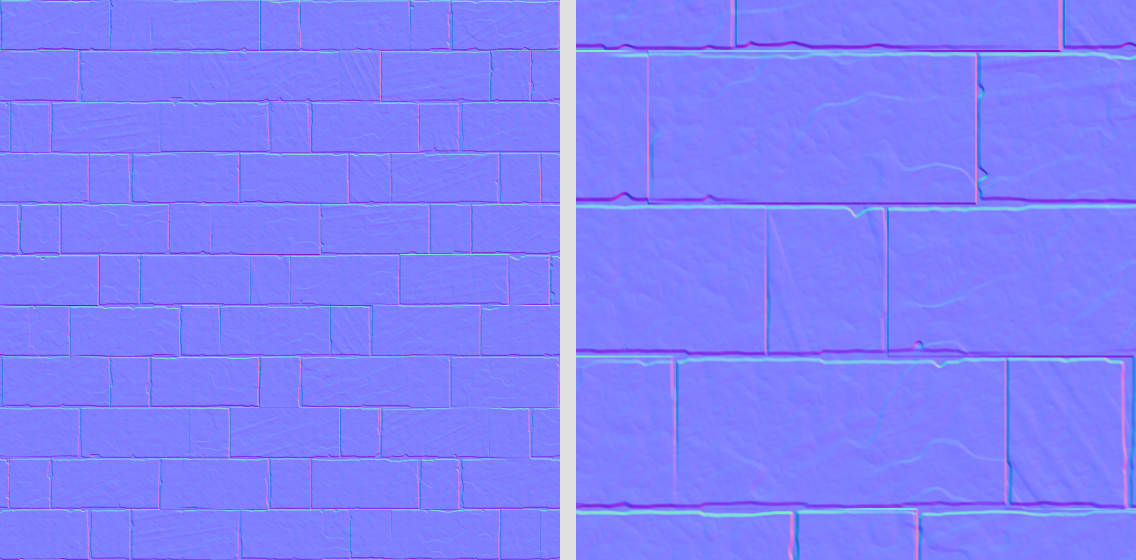
Left, the full canvas; right, a detail of the centre.
Reproduce this texture map procedurally as a Shadertoy shader.

```glsl
const float ROWS = 11.0;
const float LONG_WIDTH = 25.0 / 128.0;
const float SHORT_WIDTH = 7.0 / 96.0;
const float ROW_SHIFT = 1.0 / 7.0;     // sideways step from row to row
const float BEVEL = 0.0019;
const float MAX_INSET = 0.0012;
const float JOG_DEPTH = 0.0015;
const float RAGGED_DEPTH = 0.0008;
const float CHIP_DEPTH = 0.007;
const float BRICK_HEIGHT = 0.0022;
const float GRAIN_HEIGHT = 0.0003;
const float GRAIN_SCALE = 60.0;
const float LEDGE_HEIGHT = 0.00042;
const float LEDGE_SCALE = 20.0;
const vec2 LEDGE_FACING = vec2(-0.45, 0.89);
const float STREAK_HEIGHT = 0.0004;
const float SLOPE_STEP = 0.0006;
const int SAMPLES = 2;                 // per axis

struct Brick {
    vec2 id;
    vec2 pos;    // measured from the lower left corner
    vec2 size;
    bool isShort;
};

float hash(vec2 p) {
    return fract(sin(dot(p, vec2(12.9898, 78.233))) * 43758.5453);
}

vec4 hash4(vec2 p) {
    return vec4(hash(p), hash(p + 17.3), hash(p + 31.7), hash(p + 53.1));
}

float noise(vec2 p) {
    vec2 cell = floor(p);
    vec2 f = fract(p);
    f = f * f * (3.0 - 2.0 * f);
    float low = mix(hash(cell), hash(cell + vec2(1, 0)), f.x);
    float high = mix(hash(cell + vec2(0, 1)), hash(cell + vec2(1, 1)), f.x);
    return mix(low, high, f.y);
}

// Each row cycles long, short, long, short, long, short, long
Brick findBrick(vec2 p) {
    float down = (1.0 - p.y) * ROWS;
    float row = floor(down);
    float x = fract(p.x - row * ROW_SHIFT);
    float pairWidth = LONG_WIDTH + SHORT_WIDTH;
    float pairIndex = floor(x / pairWidth);
    float along = x - pairIndex * pairWidth;
    bool isShort = along > LONG_WIDTH;

    Brick b;
    b.isShort = isShort;
    b.id = vec2(2.0 * pairIndex + (isShort ? 1.0 : 0.0), row);
    b.pos = vec2(isShort ? along - LONG_WIDTH : along, (1.0 - fract(down)) / ROWS);
    b.size = vec2(isShort ? SHORT_WIDTH : LONG_WIDTH, 1.0 / ROWS);
    return b;
}

// Fine creased stone
float grain(vec2 p) {
    float sum = 0.0;
    float amplitude = GRAIN_HEIGHT;
    p *= GRAIN_SCALE;
    for (int i = 0; i < 3; i++) {
        sum += amplitude * abs(2.0 * noise(p) - 1.0);
        p = mat2(1.6, 1.2, -1.2, 1.6) * p + 7.3;
        amplitude *= 0.55;
    }
    return sum;
}

// Flaked layers: a slow climb, then a sharp drop to the upper left
float ledges(vec2 p) {
    float level = dot(p, LEDGE_FACING) * LEDGE_SCALE + 1.6 * noise(p * 22.0) + 0.5 * noise(p * 75.0);
    float f = fract(level);
    float patches = smoothstep(0.25, 0.8, noise(p * 17.0 + 3.7));
    return LEDGE_HEIGHT * patches * min(f, (1.0 - f) * 9.0);
}

// Long cleft marks, steeper on the short bricks
float streaks(Brick b) {
    vec4 r = hash4(b.id + 71.9);
    float angle = b.isShort ? mix(0.8, 1.45, r.x) * (r.y > 0.4 ? 1.0 : -1.0)
                            : mix(0.1, 0.5, r.x);
    vec2 dir = vec2(cos(angle), sin(angle));
    vec2 q = vec2(dot(b.pos, dir) * 10.0, dot(b.pos, vec2(-dir.y, dir.x)) * 150.0);
    return STREAK_HEIGHT * r.z * r.z * smoothstep(0.45, 0.95, noise(q + r.w * 40.0));
}

// Raised face; each side (left, right, bottom, top) has broken, jogged edges
float brickLift(Brick b, vec2 p) {
    vec4 gap = vec4(b.pos.x, b.size.x - b.pos.x, b.pos.y, b.size.y - b.pos.y);
    vec4 inset = hash4(b.id + 3.1);
    float jog = JOG_DEPTH * smoothstep(0.56, 0.62, noise(p * 24.0));
    float ragged = RAGGED_DEPTH * noise(p * 170.0);
    float chip = CHIP_DEPTH * pow(noise(p * 80.0 + 5.0), 11.0);
    gap -= MAX_INSET * inset * inset + jog + ragged + chip;

    vec4 side = hash4(b.id + 9.7);
    float broken = noise(vec2(p.x + p.y, 0.0) * 16.0 + b.id * 5.3);
    vec4 strength = smoothstep(0.25, 0.6, side + vec4(0.0, 0.0, 0.18, 0.18) + 0.7 * (broken - 0.5));
    vec4 rise = mix(1.0 - strength, vec4(1.0), clamp(gap / BEVEL, 0.0, 1.0));
    return BRICK_HEIGHT * mix(0.55, 1.0, hash(b.id + 0.5)) * rise.x * rise.y * rise.z * rise.w;
}

float wallHeight(vec2 p) {
    Brick b = findBrick(p);
    return brickLift(b, p) + streaks(b) + grain(p) + ledges(p);
}

vec3 wallNormal(vec2 p) {
    vec2 e = vec2(SLOPE_STEP, 0.0);
    vec2 slope = vec2(wallHeight(p + e.xy) - wallHeight(p - e.xy),
                      wallHeight(p + e.yx) - wallHeight(p - e.yx)) / (2.0 * SLOPE_STEP);
    return normalize(vec3(-slope, 1.0));
}

void mainImage(out vec4 fragColor, in vec2 fragCoord) {
    vec3 normal = vec3(0.0);
    for (int k = 0; k < SAMPLES * SAMPLES; k++) {
        vec2 offset = (vec2(k % SAMPLES, k / SAMPLES) + 0.5) / float(SAMPLES) - 0.5;
        normal += wallNormal((fragCoord + offset) / iResolution.xy);
    }
    fragColor = vec4(normal / float(SAMPLES * SAMPLES) * 0.5 + 0.5, 1.0);
}
```
